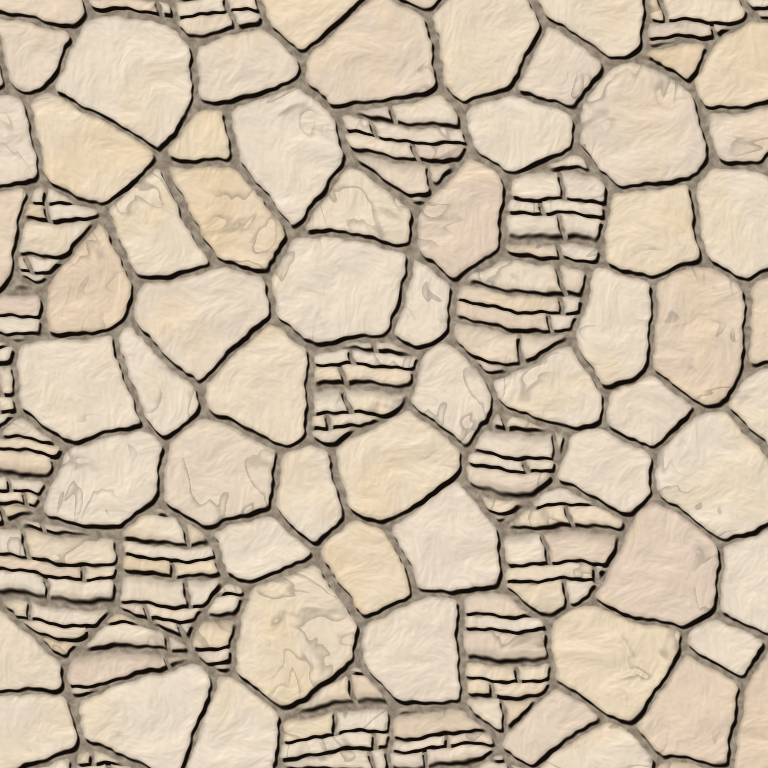
Give the GLSL for this texture, as a WebGL 2 fragment shader.

```glsl
#version 300 es
precision highp float;
// Rubble wall of pale limestone: a weighted Voronoi diagram on staggered rows
// gives the blocks, some of which are split into stacked slabs. Layered sines
// chip the faces, and a shifted lookup casts dark shadows into the mortar.

uniform vec2 u_resolution;
out vec4 fragColor;

const vec2 GRID = vec2(7.5, 9.2);          // blocks per canvas
const vec2 TO_LIGHT = vec2(-0.5, 0.866);
const vec3 LIMESTONE = vec3(0.912, 0.852, 0.770);
const vec3 OCHRE = vec3(0.91, 0.81, 0.65);
const vec3 ROSE = vec3(0.86, 0.77, 0.69);
const vec3 MORTAR_DARK = vec3(0.50, 0.45, 0.39);
const vec3 MORTAR_PALE = vec3(0.67, 0.62, 0.55);
const vec3 SHADOW = vec3(0.07, 0.05, 0.03);

struct Stone {
  float edge;   // distance inside the outline, negative in the mortar
  vec2 id;
};

vec2 hash22(vec2 c) {
  vec3 q = fract(c.xyx * vec3(0.1031, 0.1030, 0.0973));
  q += dot(q, q.yzx + 33.33);
  return fract((q.xx + q.yz) * q.zy);
}

float layeredSines(vec2 p) {
  float sum = 0.0, amp = 0.5;
  for (int i = 0; i < 5; i++) {
    p = mat2(0.8, 0.6, -0.6, 0.8) * p * 1.7;
    p += 0.6 * sin(p.yx * 0.7 + float(i));
    sum += amp * sin(p.x + 1.3 * sin(p.y));
    amp *= 0.58;
  }
  return sum;
}

float smoothMin(float a, float b, float k) {
  float h = max(k - abs(a - b), 0.0) / k;
  return min(a, b) - 0.25 * h * h * k;
}

// Bends the outlines so that they look hand broken.
vec2 roughen(vec2 p) {
  p += 0.0030 * sin(p.yx * vec2(37.0, 43.0) + vec2(1.0, 4.0));
  p += 0.0012 * sin(p.yx * vec2(131.0, 117.0) + 2.0 * sin(p * 61.0));
  return p + 0.0006 * sin(p.yx * vec2(330.0, 290.0) + 2.0 * sin(p * 140.0));
}

vec2 blockCentre(vec2 cell) {
  vec2 jitter = (hash22(cell) - 0.5) * vec2(0.75, 0.62);
  return (cell + 0.5 + vec2(0.5 * mod(cell.y, 2.0), 0.0) + jitter) / GRID;
}

// Squared distance less a random weight, so blocks differ in size.
float power(vec2 p, vec2 cell) {
  vec2 d = p - blockCentre(cell);
  return dot(d, d) - 0.006 * hash22(cell + 71.0).x;
}

// Cuts a block into thin courses, each with one upright joint.
Stone splitIntoSlabs(Stone block, vec2 local, vec2 r) {
  float thickness = mix(0.024, 0.036, r.x);
  float y = local.y / thickness + 2.0 * (r.y - 0.5) * local.x / thickness * 0.12;
  y += 0.25 * sin(y * 2.4 + r.y * 6.3);
  float course = floor(y);
  float joint = (hash22(block.id + course * 7.0).x - 0.5) * 0.11;
  float side = local.x - joint + 0.2 * local.y;
  float edge = min(thickness * (0.5 - abs(fract(y) - 0.5)), abs(side));
  return Stone(smoothMin(block.edge, edge - 0.0033, 0.005),
               block.id + vec2(course * 13.0, step(0.0, side) * 5.0));
}

Stone findStone(vec2 p) {
  vec2 base = floor(p * GRID), nearest = base;
  float best = 1e3;
  for (int j = -2; j <= 2; j++)
    for (int i = -2; i <= 2; i++) {
      vec2 cell = base + vec2(i, j);
      float d = power(p, cell);
      if (d < best) { best = d; nearest = cell; }
    }
  vec2 centre = blockCentre(nearest);
  float edge = 1.0;
  for (int j = -2; j <= 2; j++)
    for (int i = -2; i <= 2; i++) {
      vec2 cell = base + vec2(i, j);
      if (cell == nearest) continue;
      float gap = length(blockCentre(cell) - centre);
      edge = smoothMin(edge, (power(p, cell) - best) / (2.0 * gap), 0.008);
    }
  vec2 r = hash22(nearest + 23.0);
  Stone stone = Stone(edge - mix(0.0035, 0.0060, r.y), nearest);
  if (hash22(nearest + 47.0).y > 0.76)
    stone = splitIntoSlabs(stone, p - centre, r);
  return stone;
}

vec3 stoneFace(vec2 p, Stone stone) {
  vec2 tint = hash22(stone.id + 5.0);
  vec2 q = p * 36.0 + tint * 40.0;
  vec3 colour = mix(LIMESTONE, ROSE, 0.7 * pow(tint.x, 4.0));
  float stain = smoothstep(0.1, 0.9, layeredSines(q * 0.3 + 17.0));
  colour = mix(colour, OCHRE, 0.45 * pow(tint.y, 3.0) + 0.3 * stain);
  // Broad relief, then chipped ledges with one sharp side
  float slope = layeredSines(q) - layeredSines(q + 0.1 * TO_LIGHT);
  float step1 = fract(1.4 * layeredSines(q * 0.4 + 3.0));
  float ledge = smoothstep(0.0, 0.05, step1) * (1.0 - smoothstep(0.05, 0.3, step1));
  ledge *= smoothstep(0.1, 0.6, layeredSines(q * 0.22 + 9.0));
  float light = 1.0 + 0.17 * slope - 0.17 * ledge + 0.012 * layeredSines(p * 240.0);
  light *= mix(0.85, 1.0, smoothstep(0.0, 0.006, stone.edge));
  return colour * light;
}

void main() {
  vec2 uv = gl_FragCoord.xy / u_resolution.y;
  float blur = 1.1 / u_resolution.y;
  vec2 p = roughen(uv);
  Stone stone = findStone(p);

  // Mortar, with the shadow of the stone that lies towards the light
  float reach = 0.0056 + 0.0014 * sin(uv.x * 53.0 + 3.0 * sin(uv.y * 41.0));
  Stone caster = findStone(roughen(uv + reach * TO_LIGHT));
  float grain = 0.5 + 0.5 * layeredSines(uv * 150.0);
  vec3 colour = mix(MORTAR_DARK, MORTAR_PALE, grain);
  colour = mix(colour, SHADOW, smoothstep(-blur, blur, caster.edge));

  float cover = smoothstep(-blur, blur, stone.edge);
  colour = mix(colour, stoneFace(uv, stone), cover);
  fragColor = vec4(colour, 1.0);
}
```
